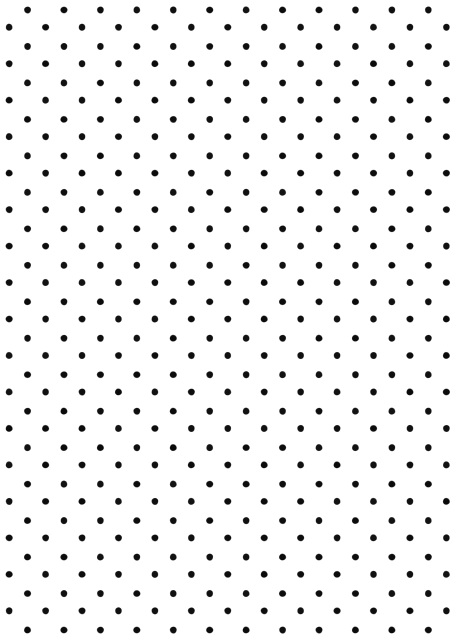
Write a Shadertoy shader that draws this pattern.

```glsl
// Small black polka dots on white, in two interleaved square lattices.

// Lengths are fractions of the canvas height.
const vec2  PITCH       = vec2(0.05693, 0.05699);
const vec2  FIRST_DOT   = vec2(0.0430, 0.0156);  // lowest left dot, lattice A
const vec2  OFFSET_DOT  = vec2(0.0143, 0.0456);  // lowest left dot, lattice B
const float DOT_RADIUS  = 0.0052;
const float EDGE_SOFT   = 0.0011;   // half width of the printed edge
const float WOBBLE      = 0.00012;  // unevenness of the outline
const float INK_VARY    = 0.035;    // tone change between dots
const vec3  PAPER       = vec3(1.0);
const vec3  INK         = vec3(0.04);

float hash(vec2 cell) {
    return fract(sin(dot(cell, vec2(127.1, 311.7))) * 43758.5);
}

// Ink coverage in x, tone lift in y, for the nearest dot of a lattice.
vec2 dotLattice(vec2 p, vec2 origin, float seed, float soft) {
    vec2 q = (p - origin) / PITCH;
    vec2 cell = floor(q + 0.5);
    vec2 local = (q - cell) * PITCH;
    float rnd = hash(cell + seed);

    // Layered sines roughen the outline slightly.
    float phase = 6.2832 * rnd;
    vec2 w = local / DOT_RADIUS;
    float rough = sin(3.0 * w.x + phase) + sin(4.0 * w.y - phase);
    float dist = length(local) - DOT_RADIUS + WOBBLE * rough;
    return vec2(1.0 - smoothstep(-soft, soft, dist), rnd * INK_VARY);
}

void mainImage(out vec4 fragColor, in vec2 fragCoord) {
    vec2 p = fragCoord / iResolution.y;
    float soft = max(EDGE_SOFT, 0.75 / iResolution.y);

    vec2 a = dotLattice(p, FIRST_DOT, 0.0, soft);
    vec2 b = dotLattice(p, OFFSET_DOT, 57.0, soft);

    // Lay each lattice over the paper.
    vec3 color = mix(PAPER, INK + a.y, a.x);
    color = mix(color, INK + b.y, b.x);
    fragColor = vec4(color, 1.0);
}
```
